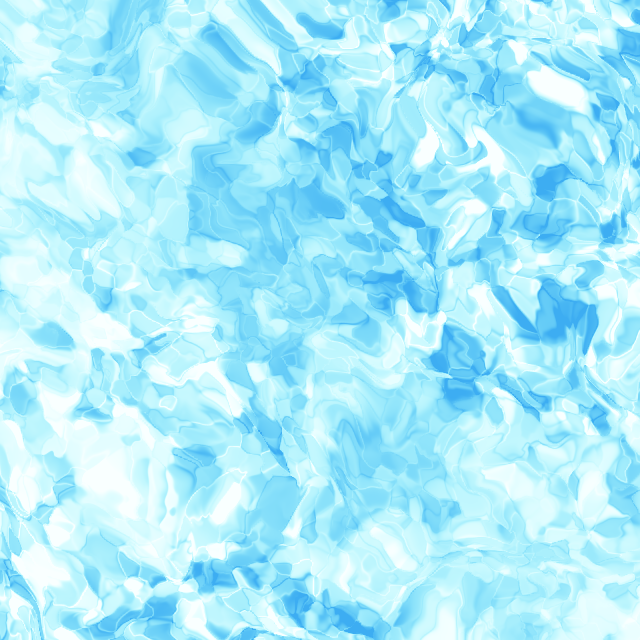
A Shadertoy shader for this texture:

```glsl
// Icy cyan marble: torn pale and blue patches, ringed blobs, veins and bright filaments.

#define WARP_AMOUNT 0.19
#define WARP_STEPS 4
#define GRAIN_STRETCH 1.2
#define CELL_SHARPNESS 8.5
#define MEAN_TONE 0.74
#define BROAD_CONTRAST 0.18
#define MEDIUM_CONTRAST 0.15
#define FINE_CONTRAST 0.19
#define VEIN_WIDTH 0.14
#define VEIN_DEPTH 0.23
#define FILAMENT_GLOW 0.14

vec3 hash3(vec2 p) {
    vec3 q = fract(p.xyx * vec3(0.1031, 0.1030, 0.0973));
    q += dot(q, q.yxz + 33.33);
    return fract((q.xxy + q.yzz) * q.zyx);
}

// Smooth cellular noise: three signed values blended between scattered cells
vec3 cells(vec2 p) {
    vec2 base = floor(p);
    vec3 sum = vec3(0.0);
    float total = 0.0;
    for (int y = -1; y <= 1; y++) {
        for (int x = -1; x <= 1; x++) {
            vec2 id = base + vec2(x, y);
            vec2 offset = id + hash3(id).xy - p;
            float weight = exp(-CELL_SHARPNESS * dot(offset, offset));
            sum += weight * (2.0 * hash3(id + 71.0) - 1.0);
            total += weight;
        }
    }
    return sum / total;
}

// Successive smaller displacements tear and fold the patches
vec2 warp(vec2 p) {
    float freq = 6.0;
    for (int i = 0; i < WARP_STEPS; i++) {
        p += WARP_AMOUNT / freq * cells(p * freq + 17.0 * float(i)).yz;
        freq *= 2.0;
    }
    return p;
}

// Thin line along the zero level of a field, never below pixel width
float contour(float field, float width) {
    float w = max(width, 0.7 * fwidth(field));
    return exp(-field * field / (w * w));
}

// Deep sky blue through cyan to near white
vec3 iceColor(float tone) {
    float depth = 1.0 - tone;
    return vec3(tone, 1.0 - vec2(0.555, 0.09) * depth * depth);
}

void mainImage(out vec4 fragColor, in vec2 fragCoord) {
    vec2 uv = fragCoord / min(iResolution.x, iResolution.y);

    // Grain runs along the falling diagonal
    vec2 grain = vec2(uv.x - uv.y, uv.x + uv.y) * 0.7071;
    grain.x /= GRAIN_STRETCH;
    vec2 p = warp(grain + 3.0);

    vec3 region = cells(p * 2.8 + 5.0);
    vec3 broad = cells(p * 8.0 + 31.0);
    vec3 medium = cells(p * 21.0 + 47.0);
    vec3 fine = cells(p * 46.0 + 83.0);

    // Calm regions keep little detail, the palest ones least of all
    float patchTone = 0.6 * region.x + 0.7 * broad.x + 0.35 * medium.x;
    float detail = mix(0.6, 1.25, smoothstep(-0.6, 0.2, region.y + 0.5 * broad.y));
    detail *= 1.0 - 0.7 * smoothstep(0.4, 0.75, patchTone);

    float tone = MEAN_TONE + BROAD_CONTRAST * patchTone;
    tone += detail * (MEDIUM_CONTRAST * medium.x + FINE_CONTRAST * fine.x);

    // Dark veins, closed rings round the blobs, and patch outlines
    float vein = contour(medium.y + 0.5 * fine.y - 0.1, VEIN_WIDTH);
    float ring = contour(abs(fine.x + 0.6 * medium.x) - 0.5, VEIN_WIDTH);
    float edge = patchTone + 0.2 * fine.x;
    float rim = contour(abs(edge + 0.03) - 0.47, 0.7 * VEIN_WIDTH);
    tone -= VEIN_DEPTH * (detail * (0.65 * vein + 0.4 * ring) + 0.5 * rim);

    // Bright filaments run between the veins
    float filament = contour(fine.z + 0.6 * medium.z, 1.2 * VEIN_WIDTH);
    tone += FILAMENT_GLOW * detail * filament;

    fragColor = vec4(iceColor(clamp(tone, 0.24, 0.975)), 1.0);
}
```
